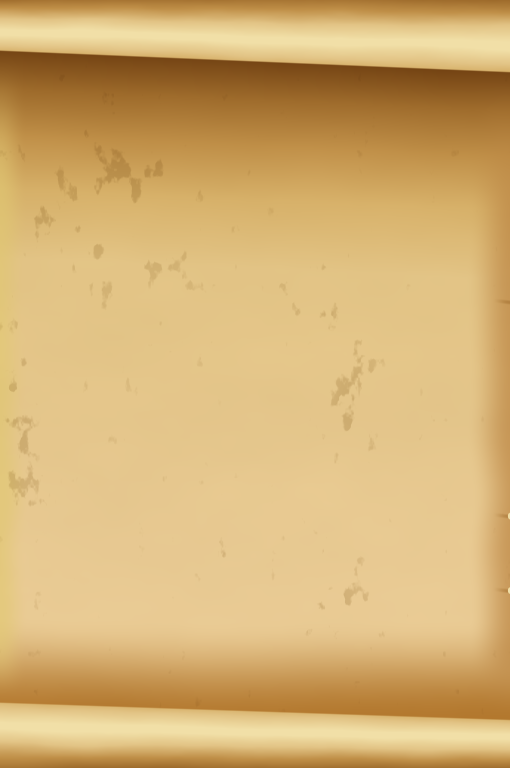
Give the GLSL for this background, as a WebGL 2 fragment shader.

```glsl
#version 300 es
precision highp float;

uniform vec2 u_resolution;
out vec4 outColor;

#define TOP_EDGE vec2(0.934, 0.906)
#define BOTTOM_EDGE vec2(0.085, 0.0625)
#define UMBER vec3(0.46, 0.27, 0.08)
#define BRONZE vec3(0.62, 0.42, 0.17)
#define OCHRE vec3(0.75, 0.56, 0.28)
#define HONEY vec3(0.84, 0.69, 0.41)
#define SAND vec3(0.885, 0.765, 0.52)
#define BLUSH vec3(0.91, 0.79, 0.575)
#define CREAM vec3(0.945, 0.875, 0.655)
#define STAIN_STRENGTH 0.42
#define GRAIN_STRENGTH 0.012

// Stain clusters: centre xy, radius xy
const vec4 CLUSTERS[7] = vec4[7](
  vec4(0.08, 0.75, 0.07, 0.08), vec4(0.24, 0.74, 0.16, 0.14),
  vec4(0.64, 0.62, 0.08, 0.07), vec4(0.69, 0.48, 0.06, 0.10),
  vec4(0.42, 0.28, 0.04, 0.06), vec4(0.65, 0.21, 0.09, 0.07),
  vec4(0.04, 0.44, 0.06, 0.16));

float hash(vec2 p) {
  vec3 q = fract(p.xyx * 0.1031);
  q += dot(q, q.yzx + 33.33);
  return fract((q.x + q.y) * q.z);
}

float noise(vec2 p) {
  vec2 i = floor(p), f = fract(p);
  f = f * f * (3.0 - 2.0 * f);
  return mix(mix(hash(i), hash(i + vec2(1, 0)), f.x),
             mix(hash(i + vec2(0, 1)), hash(i + 1.0), f.x), f.y);
}

float fbm(vec2 p) {
  float sum = 0.0, gain = 0.5;
  for (int i = 0; i < 4; i++) {
    sum += gain * noise(p);
    p = p * 2.03 + 17.0;
    gain *= 0.5;
  }
  return sum;
}

vec3 blend(vec3 a, vec3 b, float lo, float hi, float t) {
  return mix(a, b, clamp((t - lo) / (hi - lo), 0.0, 1.0));
}

// Cylinder shading from the sheet side (0) to the outer side (1)
vec3 rollColor(float t, vec2 p) {
  t += 0.10 * (fbm(p * vec2(9.0, 30.0)) - 0.47);
  vec3 c = blend(HONEY, SAND, -0.02, 0.10, t);
  c = blend(c, CREAM, 0.10, 0.32, t);
  c = blend(c, SAND, 0.42, 0.63, t);
  c = blend(c, OCHRE, 0.63, 0.84, t);
  return blend(c, BRONZE, 0.84, 1.02, t);
}

float stains(vec2 uv, vec2 p) {
  float area = 0.12;
  for (int i = 0; i < 7; i++) {
    vec2 d = (uv - CLUSTERS[i].xy) / CLUSTERS[i].zw;
    area = max(area, exp(-dot(d, d)));
  }
  float flecks = fbm(p * vec2(62.0, 40.0));
  return smoothstep(0.0, 0.12, flecks - 0.74 + 0.19 * area) * (0.4 + 0.6 * area);
}

// Sheet with the shadows of both rolls and worn sides
vec3 sheetColor(vec2 uv, vec2 p, float below, float above) {
  vec3 base = mix(BLUSH, SAND, smoothstep(0.2, 0.7, uv.y));
  vec3 c = blend(UMBER, BRONZE, 0.0, 0.05, below);
  c = blend(c, OCHRE, 0.05, 0.11, below);
  c = blend(c, HONEY, 0.11, 0.18, below);
  c = blend(c, base, 0.18, 0.27, below);

  float lift = above - 0.015 * smoothstep(0.3, 1.0, uv.x);
  vec3 amber = vec3(0.70, 0.47, 0.18);
  float low = 1.0 - smoothstep(-0.015, 0.115, lift);
  c = mix(c, amber, low);

  float body = smoothstep(0.0, 0.2, below) * smoothstep(0.0, 0.1, above);
  float wave = 0.012 * (noise(vec2(3.0, uv.y * 14.0)) - 0.5);
  float rightWear = smoothstep(0.92, 1.01, uv.x + wave);
  float leftWear = 1.0 - smoothstep(0.0, 0.055, uv.x + wave);
  c = mix(c, vec3(0.74, 0.53, 0.27), 0.75 * rightWear * body);
  c = mix(c, vec3(0.88, 0.78, 0.45), 0.7 * leftWear * body);

  c = mix(c, c * vec3(0.82, 0.77, 0.66), STAIN_STRENGTH * 1.4 * stains(uv, p));
  return c + GRAIN_STRENGTH * (fbm(p * vec2(7.0, 11.0)) - 0.47) * 2.0;
}

// Short creases and pale chips on the right border
vec3 addNicks(vec3 c, vec2 uv, float px) {
  for (int i = 0; i < 3; i++) {
    float y = vec3(0.607, 0.328, 0.231)[i];
    float reach = smoothstep(0.965, 1.0, uv.x);
    float gap = abs(uv.y - y - 0.08 * (0.99 - uv.x));
    float line = 1.0 - smoothstep(0.0005, 0.0025 + px, gap);
    c = mix(c, BRONZE, 0.5 * line * reach);
    float chip = 1.0 - smoothstep(0.001, 0.002 + px, length(uv - vec2(1.0, y)) - 0.002);
    c = mix(c, CREAM, i > 0 ? chip : 0.0);
  }
  return c;
}

void main() {
  vec2 uv = gl_FragCoord.xy / u_resolution;
  vec2 p = gl_FragCoord.xy / u_resolution.y;
  float px = 1.0 / u_resolution.y;
  float top = mix(TOP_EDGE.x, TOP_EDGE.y, uv.x);
  float bottom = mix(BOTTOM_EDGE.x, BOTTOM_EDGE.y, uv.x);

  vec3 color = sheetColor(uv, p, top - uv.y, uv.y - bottom);
  color = addNicks(color, uv, px);
  vec3 upper = rollColor((uv.y - top) / (1.0 - top), p);
  vec3 lower = rollColor((bottom - uv.y) / bottom, p);
  color = mix(color, upper, smoothstep(-px, px, uv.y - top));
  color = mix(color, lower, smoothstep(-px, px, bottom - uv.y));
  outColor = vec4(color, 1.0);
}
```
